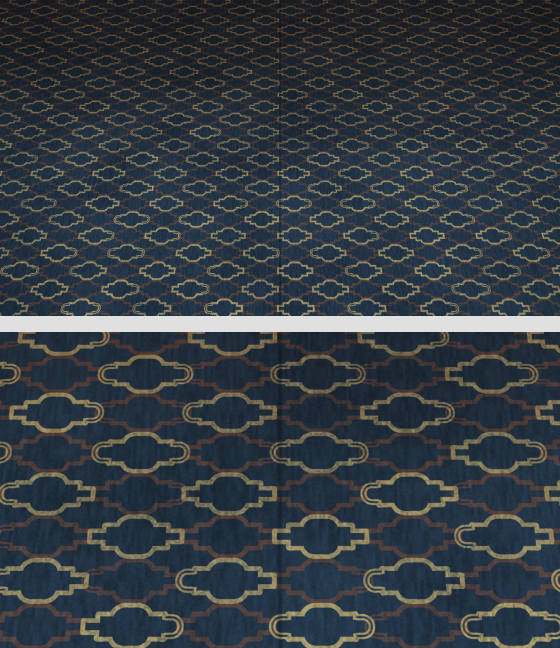
Top: the whole. Bottom: its middle third, enlarged.
This pattern is drawn by a WebGL 1 fragment shader. Its source:

```glsl
precision highp float;
// A woven floor seen in shallow perspective: a checkerboard of gold and brown
// stepped medallions on navy. Each outline is a union of distance fields, with
// hashed end shapes, thread grain, worn patches and light fading into depth.

uniform vec2 u_resolution;

const float HORIZON = 3.049;        // height of the vanishing line, in canvas heights
const float COLUMN_WIDTH = 0.0375;  // medallion pitch across, per unit of depth
const float ROW_SCALE = 147.2;      // rows per unit of inverse depth
const vec2 GRID_ORIGIN = vec2(0.44, 48.66);
const float LINE_HALF = 0.052;      // half width of an outline, in row pitches
const float ROUND_END_CHANCE = 0.38;
const vec3 NAVY = vec3(0.135, 0.205, 0.275);
const vec3 GOLD = vec3(0.67, 0.61, 0.42);
const vec3 BROWN = vec3(0.41, 0.285, 0.24);
const vec3 FAR_TINT = vec3(0.66, 0.54, 0.49);

float hash(vec2 p) {
  vec3 q = fract(p.xyx * 0.1031);
  q += dot(q, q.yzx + 33.33);
  return fract((q.x + q.y) * q.z);
}

float noise(vec2 p) {
  vec2 i = floor(p), f = fract(p);
  f = f * f * (3.0 - 2.0 * f);
  float low = mix(hash(i), hash(i + vec2(1.0, 0.0)), f.x);
  float high = mix(hash(i + vec2(0.0, 1.0)), hash(i + vec2(1.0)), f.x);
  return mix(low, high, f.y);
}

float box(vec2 p, vec2 halfSize, float radius) {
  vec2 q = abs(p) - halfSize + radius;
  return length(max(q, 0.0)) + min(max(q.x, q.y), 0.0) - radius;
}

// Round lobes above and below, stepped shoulders, square or round side tips.
float medallion(vec2 p, float roundTip) {
  float lobe = box(p, vec2(0.43, 0.46), 0.30);
  float shoulder = box(p, vec2(0.70, 0.27), 0.02);
  float squareTip = box(p, vec2(1.00, 0.13), 0.01);
  float loopTip = box(p, vec2(1.04, 0.20), 0.19);
  return min(min(lobe, shoulder), mix(squareTip, loopTip, roundTip));
}

// Coverage of one outline; round tips split into two finer strands.
float outline(vec2 p, vec2 id, float aa) {
  float side = p.x < 0.0 ? 0.0 : 57.0;
  float roundTip = step(hash(id + side + 11.0), ROUND_END_CHANCE);
  float d = medallion(p, roundTip);
  float solid = abs(d) - LINE_HALF;
  float strands = abs(abs(d) - 0.045) - 0.024;
  float split = roundTip * smoothstep(0.62, 0.76, abs(p.x));
  return 1.0 - smoothstep(-aa, aa, mix(solid, strands, split));
}

void main() {
  vec2 p = gl_FragCoord.xy / u_resolution.y;
  p.x -= 0.5 * u_resolution.x / u_resolution.y;

  // Project the canvas onto the floor, in columns and rows.
  float depth = HORIZON - p.y;
  vec2 ground = vec2(p.x / (COLUMN_WIDTH * depth), ROW_SCALE / depth) - GRID_ORIGIN;
  float pixel = ROW_SCALE / (depth * depth * u_resolution.y);
  float aa = 0.75 * pixel;

  // Neighbouring outlines overlap, so gather the cells around this one.
  vec2 home = floor(ground + 0.5);
  float goldCover = 0.0;
  float brownCover = 0.0;
  for (int j = -1; j <= 1; j++) {
    for (int i = -1; i <= 1; i++) {
      vec2 id = home + vec2(float(i), float(j));
      vec2 local = (ground - id) * vec2(2.0, 1.0);
      float cover = outline(local, id, aa) * mix(0.82, 1.0, hash(id + 3.7));
      float isBrown = mod(id.x + id.y, 2.0);
      goldCover = max(goldCover, cover * (1.0 - isBrown));
      brownCover = max(brownCover, cover * isBrown);
    }
  }

  // Lengthwise thread grain, fine weave and broad worn patches.
  float grain = noise(ground * vec2(30.0, 3.5) + 200.0) - 0.5;
  float weave = noise(ground * vec2(44.0, 22.0) + 400.0) - 0.5;
  float patches = noise(ground * vec2(0.7, 0.45) + 80.0) - 0.5;
  float wear = clamp(0.90 + 0.45 * weave + 0.25 * patches, 0.0, 1.0);

  vec3 color = NAVY * (1.0 + 0.26 * grain + 0.14 * weave + 0.20 * patches);
  color = mix(color, BROWN * (1.0 + 0.2 * grain), brownCover * wear * 0.85);
  color = mix(color, GOLD * (1.0 + 0.2 * grain), goldCover * wear);

  // Central seam, then light falling off into the distance and at the sides.
  float seam = 1.0 - smoothstep(0.0, 0.045, abs(p.x / (COLUMN_WIDTH * depth)));
  color *= 1.0 - 0.28 * seam;
  color *= mix(vec3(1.0), FAR_TINT, smoothstep(0.35, 1.0, p.y));
  color *= 1.0 - 0.10 * smoothstep(0.5, 0.95, abs(p.x));
  gl_FragColor = vec4(color, 1.0);
}
```
